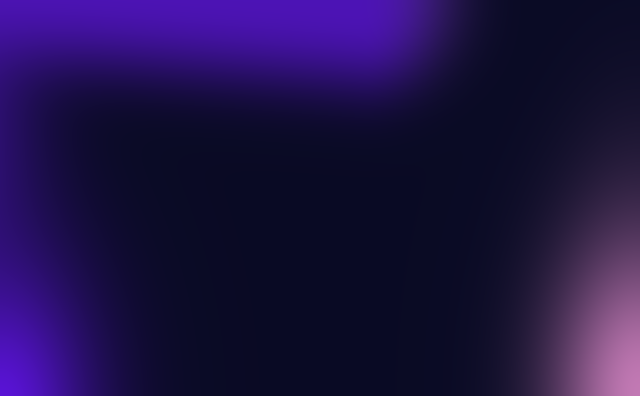
Write a Shadertoy shader that draws this background.

```glsl
// Soft aurora backdrop: violet light along the top and left edges and a pink
// glow in the lower right corner, over deep navy. Each light is a smooth
// falloff around a point or a segment, and the violet ones are screened together.

// Layout space: x runs 0..ASPECT, y runs 0..1, whatever the canvas size
const float ASPECT = 1.62;

// Colours
const vec3 NAVY       = vec3(0.037, 0.041, 0.142);
const vec3 VIOLET     = vec3(0.300, 0.075, 0.710);
const vec3 ELECTRIC   = vec3(0.355, 0.075, 0.850);
const vec3 DUSK       = vec3(0.270, 0.140, 0.480);
const vec3 PINK       = vec3(0.760, 0.475, 0.705);

// Top band: a slightly tilted segment with a flat core and soft rim
const vec2  BAND_START = vec2(0.00, 1.08);
const vec2  BAND_END   = vec2(0.93, 1.01);
const float BAND_REACH = 0.24;
const vec2  DUSK_RANGE = vec2(0.90, 1.22);

// Elliptical glows: centre and radii
const vec2  SIDE_CENTER   = vec2(-0.10, 0.70);
const vec2  SIDE_RADII    = vec2(0.20, 0.45);
const float SIDE_STRENGTH = 0.60;
const vec2  CORNER_CENTER = vec2(0.00, -0.05);
const vec2  CORNER_RADII  = vec2(0.25, 0.42);
const vec2  PINK_CENTER   = vec2(ASPECT, 0.00);
const vec2  PINK_RADII    = vec2(0.22, 0.40);
const vec2  HALO_CENTER   = vec2(ASPECT, 0.50);
const vec2  HALO_RADII    = vec2(0.18, 0.35);
const float HALO_STRENGTH = 0.06;

float segmentDistance(vec2 p, vec2 a, vec2 b) {
    vec2 ab = b - a;
    float t = clamp(dot(p - a, ab) / dot(ab, ab), 0.0, 1.0);
    return length(p - a - t * ab);
}

float ellipseGlow(vec2 p, vec2 center, vec2 radii) {
    vec2 q = (p - center) / radii;
    return exp(-dot(q, q));
}

float screenBlend(float a, float b) {
    return 1.0 - (1.0 - a) * (1.0 - b);
}

void mainImage(out vec4 fragColor, in vec2 fragCoord) {
    vec2 p = fragCoord / iResolution.xy * vec2(ASPECT, 1.0);

    // Violet lights
    float bandDistance = segmentDistance(p, BAND_START, BAND_END);
    float band = exp(-pow(bandDistance / BAND_REACH, 3.0));
    float side = SIDE_STRENGTH * ellipseGlow(p, SIDE_CENTER, SIDE_RADII);
    float corner = ellipseGlow(p, CORNER_CENTER, CORNER_RADII);
    float violetLight = screenBlend(band, screenBlend(side, corner));

    // Hue shifts: muted at the right end of the band, vivid in the corner
    vec3 violet = mix(VIOLET, DUSK, smoothstep(DUSK_RANGE.x, DUSK_RANGE.y, p.x));
    violet = mix(violet, ELECTRIC, corner);

    // Pink corner with a faint halo above it
    float pinkLight = screenBlend(
        ellipseGlow(p, PINK_CENTER, PINK_RADII),
        HALO_STRENGTH * ellipseGlow(p, HALO_CENTER, HALO_RADII));

    vec3 color = mix(NAVY, violet, violetLight);
    color = mix(color, PINK, pinkLight);
    fragColor = vec4(color, 1.0);
}
```
